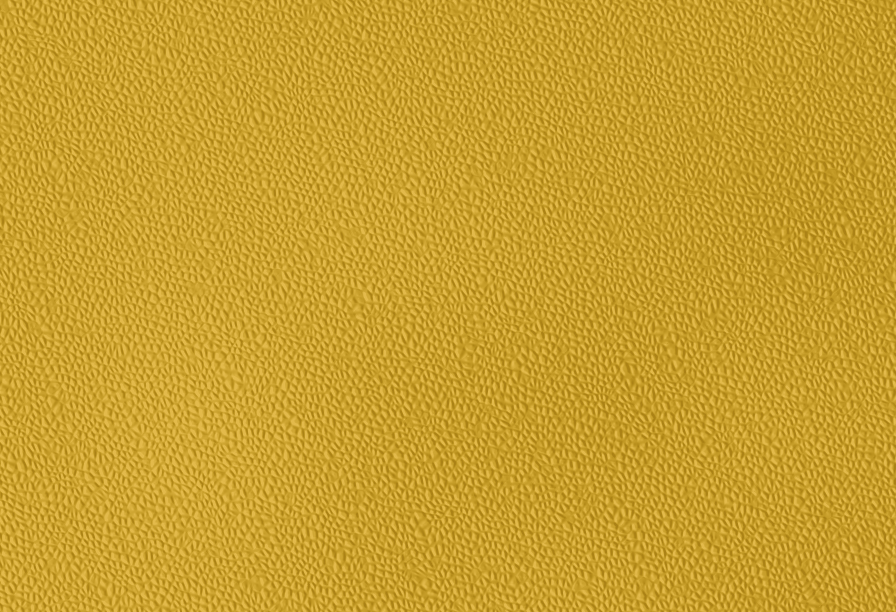
Give the GLSL for this texture, as a Shadertoy shader.

```glsl
#define GRAINS 82.0
#define GRAIN_ANGLE 1.95
#define GRAIN_STRETCH 1.4
#define JITTER 0.8
#define CREASE_WIDTH 0.75
#define RELIEF 0.72
#define CREASE_SHADE 0.14
#define MOTTLE 0.18
#define LIGHT_DIR vec2(-0.95, -0.31)
#define SHADOW_GOLD vec3(0.67, 0.51, 0.085)
#define LIT_GOLD vec3(0.89, 0.73, 0.295)

float hash(vec2 p) {
    return fract(sin(dot(p, vec2(127.1, 311.7))) * 43758.5453);
}

vec2 hash2(vec2 p) {
    return vec2(hash(p), hash(p + 57.3));
}

float noise(vec2 p) {
    vec2 cell = floor(p), f = fract(p);
    f = f * f * (3.0 - 2.0 * f);
    float low = mix(hash(cell), hash(cell + vec2(1.0, 0.0)), f.x);
    float high = mix(hash(cell + vec2(0.0, 1.0)), hash(cell + 1.0), f.x);
    return mix(low, high, f.y);
}

// Rotated, stretched and gently warped grain coordinates
vec2 grainSpace(vec2 uv) {
    float c = cos(GRAIN_ANGLE), s = sin(GRAIN_ANGLE);
    vec2 p = vec2(c * uv.x + s * uv.y, c * uv.y - s * uv.x) * GRAINS;
    p *= vec2(inversesqrt(GRAIN_STRETCH), sqrt(GRAIN_STRETCH));
    vec2 warp = vec2(noise(p * 0.3), noise(p * 0.3 + 31.7)) - 0.5;
    return p + 0.9 * warp;
}

// Pebble height: zero in the creases, one on the rounded tops
float pebbleHeight(vec2 uv) {
    vec2 p = grainSpace(uv);
    vec2 cell = floor(p);
    // Shift alternate rows so that the pebbles interlock
    p.x += 0.5 * mod(cell.y, 2.0);
    vec2 f = fract(p);
    cell = floor(p);
    float nearest = 8.0, second = 8.0;
    for (int y = -1; y <= 1; y++) {
        float rowShift = y == 0 ? 0.0 : mod(cell.y, 2.0) - 0.5;
        for (int x = -1; x <= 1; x++) {
            vec2 offset = vec2(x, y);
            vec2 seed = 0.5 + JITTER * (hash2(cell + offset) - 0.5);
            seed.x += rowShift;
            float d = length(offset + seed - f);
            second = min(second, max(nearest, d));
            nearest = min(nearest, d);
        }
    }
    return smoothstep(0.0, CREASE_WIDTH, second - nearest);
}

void mainImage(out vec4 fragColor, in vec2 fragCoord) {
    vec2 uv = fragCoord / iResolution.y;
    vec2 screen = fragCoord / iResolution.xy;

    // Side lighting on the pebbles
    vec2 probe = LIGHT_DIR * 0.15 / GRAINS;
    float towardLight = pebbleHeight(uv + probe);
    float awayFromLight = pebbleHeight(uv - probe);
    float slope = awayFromLight - towardLight;
    float height = 0.5 * (towardLight + awayFromLight);

    // Broad falloff to the right and soft undulation of the hide
    float falloff = 0.26 * (0.45 - screen.x) - 0.10 * (screen.y - 0.5);
    float undulation = MOTTLE * (noise(uv * 3.1 + 4.0) - 0.5);
    float pores = 0.14 * (noise(uv * GRAINS * 2.3) - 0.5);

    float tone = 0.56 + RELIEF * slope + CREASE_SHADE * (height - 0.45);
    tone = clamp(tone + falloff + undulation + pores, 0.0, 1.0);

    // Blue rises later than red and green in the highlights
    vec3 ramp = vec3(tone, tone, pow(tone, 1.4));
    fragColor = vec4(mix(SHADOW_GOLD, LIT_GOLD, ramp), 1.0);
}
```
